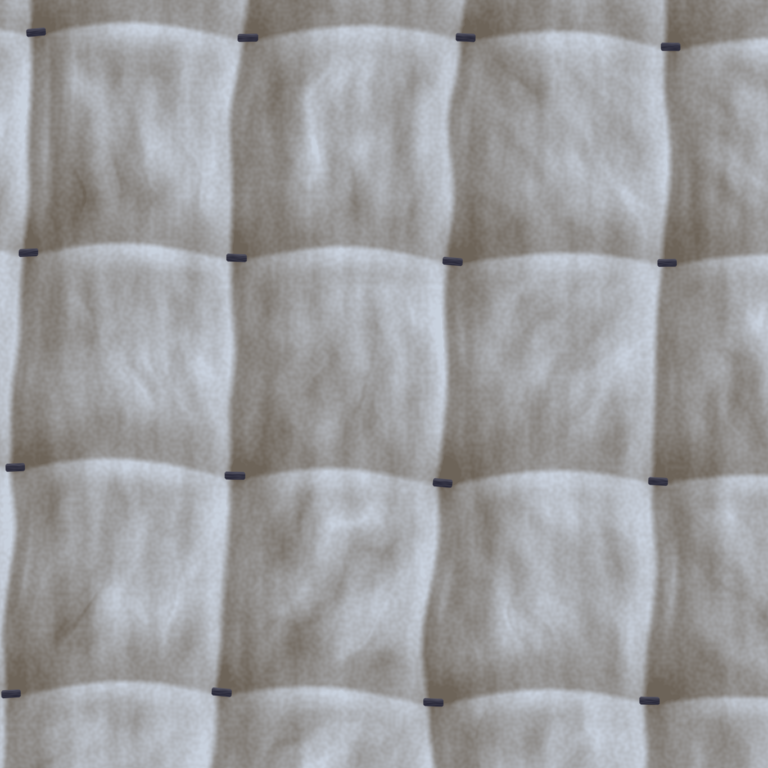
A WebGL 2 fragment shader for this texture:

```glsl
#version 300 es
precision highp float;
// Tufted cotton quilt: puffy pillows on a slightly skewed lattice, pinned by
// short dark thread ties. Each pillow is shaded by soft profiles along its two
// lattice axes, then varied with creases, streaks and weave from gradient noise.

#define FIRST_TIE vec2(0.047, 0.958)     // upper left tie
#define STEP_ACROSS vec2(0.2773, -0.0052)
#define STEP_DOWN vec2(-0.0117, -0.2858)
#define TIE_HALF vec2(0.0130, 0.0052)
#define ARCH 0.065                       // upward bow of the row seams
#define WANDER 0.05                      // irregularity of the lattice
#define CREASES 0.55
#define STREAKS 0.20
#define WEAVE 0.12

uniform vec2 u_resolution;
out vec4 fragColor;

const float PI = 3.14159265;
const vec3 SHADOW = vec3(0.46, 0.43, 0.395);
const vec3 LIGHT = vec3(0.77, 0.80, 0.845);
const vec3 THREAD = vec3(0.19, 0.19, 0.25);

float hash(vec2 p) {
    return fract(sin(dot(p, vec2(127.1, 311.7))) * 43758.55);
}

vec2 gradientAt(vec2 cell) {
    float angle = 2.0 * PI * hash(cell);
    return vec2(cos(angle), sin(angle));
}

// Gradient noise, roughly -0.7 to 0.7
float noise(vec2 p) {
    vec2 i = floor(p), f = p - i;
    vec2 w = f * f * f * (f * (f * 6.0 - 15.0) + 10.0);
    vec2 e = vec2(0.0, 1.0);
    float low = mix(dot(gradientAt(i), f), dot(gradientAt(i + e.yx), f - e.yx), w.x);
    float high = mix(dot(gradientAt(i + e.xy), f - e.xy), dot(gradientAt(i + 1.0), f - 1.0), w.x);
    return mix(low, high, w.y);
}

mat2 rotation(float angle) {
    float c = cos(angle), s = sin(angle);
    return mat2(c, s, -s, c);
}

float bump(float x, float center, float width) {
    float d = (x - center) / width;
    return exp(-d * d);
}

// Left side in shade, bright ridge just before the right seam
float profileAcross(float x) {
    return 0.22 + 0.42 * smoothstep(0.02, 0.5, x)
         + 0.30 * smoothstep(0.78, 0.95, x) - 0.72 * smoothstep(0.955, 1.0, x);
}

// Bright rim under the top seam, slow fall into shade at the bottom
float profileDown(float y, float rimStrength) {
    float rim = smoothstep(0.0, 0.035, y) * (1.0 - smoothstep(0.035, 0.15, y));
    return rimStrength * rim - 0.28 * smoothstep(0.55, 1.0, y)
         - 0.28 * (1.0 - smoothstep(0.0, 0.035, y));
}

// Folds running in a different direction on every pillow, fading at the seams
float creases(vec2 f, vec2 id) {
    vec2 c = rotation(mix(-0.9, 0.9, hash(id + 3.7))) * (f - 0.5);
    c += 0.07 * noise(f * 4.0 + id * 5.3);
    float broad = noise(c * vec2(5.0, 1.8) + id * 7.1);
    float ridge = 1.0 - smoothstep(0.0, 0.13, abs(noise(c * vec2(5.5, 2.2) + id * 9.7 + 4.0)));
    float small = noise(c * vec2(13.0, 6.0) + id * 3.3);
    vec2 inside = smoothstep(0.0, 0.25, f) * smoothstep(0.0, 0.22, 1.0 - f);
    return inside.x * inside.y * (broad + 0.25 * (ridge - 0.3) * broad * 2.0 + 0.3 * small);
}

void main() {
    vec2 p = gl_FragCoord.xy / u_resolution;
    float pixel = 1.0 / min(u_resolution.x, u_resolution.y);

    // Lattice coordinates: x counts columns, y counts rows downward
    mat2 lattice = mat2(STEP_ACROSS, STEP_DOWN);
    vec2 q = inverse(lattice) * (p - FIRST_TIE);
    q += WANDER * vec2(noise(q * 0.8 + 11.0), noise(q * 0.8 + 37.0));

    // Bowed seams that still meet at the ties
    float alongRow = abs(sin(PI * q.x)), alongColumn = abs(sin(PI * q.y));
    vec2 bowed = q + vec2(0.09 * alongColumn * noise(q * vec2(1.1, 1.6) + 5.0), ARCH * alongRow);
    vec2 id = floor(bowed), f = bowed - id;

    // Pillow shading, with a thin second fold right of the column seam
    float tone = profileAcross(f.x) + profileDown(f.y, 0.30 * alongRow);
    tone += 0.26 * bump(f.x, 0.055, 0.022) * alongColumn
          * smoothstep(-0.3, 0.4, noise(bowed * vec2(0.9, 2.3) + 19.0));
    tone += CREASES * creases(f, id);

    // Cloth: vertical streaks, mottling and weave
    tone += STREAKS * noise(vec2(p.x * 48.0, p.y * 7.0));
    tone += STREAKS * 0.6 * noise(p * vec2(26.0, 17.0) + 8.0);
    tone += WEAVE * (noise(p * 170.0) + 0.6 * noise(p * vec2(110.0, 60.0)));

    // Dimple around each tie
    vec2 tie = round(q);
    vec2 offset = lattice * (q - tie);
    tone -= 0.22 * exp(-dot(offset, offset) / 0.0007);
    vec3 color = mix(SHADOW, LIGHT, clamp(tone + 0.02, -0.1, 1.05));

    // Thread tie: rounded bar with a paler upper side
    vec2 t = rotation(0.16 * (hash(tie) - 0.3)) * offset;
    vec2 d = abs(t) - TIE_HALF + 0.003;
    float bar = length(max(d, 0.0)) + min(max(d.x, d.y), 0.0) - 0.003;
    float strands = 0.05 * noise(t * vec2(90.0, 500.0) + tie * 4.0);
    vec3 thread = THREAD + 0.12 * smoothstep(0.0, TIE_HALF.y, t.y) + strands;
    float edge = max(pixel, 0.0012);
    color = mix(color, thread, 1.0 - smoothstep(-edge, edge, bar));

    fragColor = vec4(color, 1.0);
}
```
